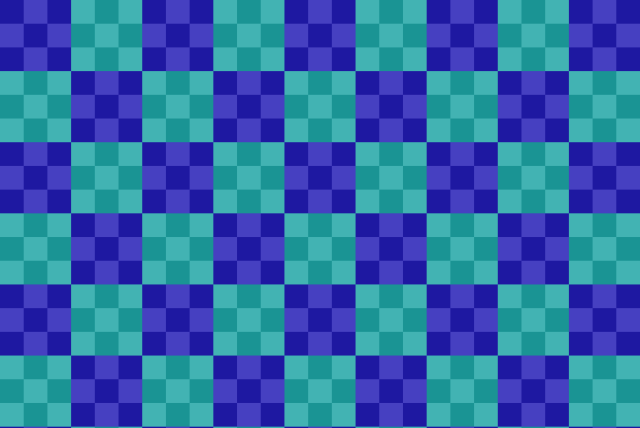
Reproduce this pattern procedurally as a WebGL 2 fragment shader.

```glsl
#version 300 es
precision highp float;
// Checkerboard of blue and teal tiles, each split into a finer 3 by 3 check.

uniform vec2 u_resolution;
out vec4 fragColor;

const float TILES_ACROSS = 9.0;
const float CHECKS_PER_TILE = 3.0;

const vec3 BLUE_DARK  = vec3(0.118, 0.094, 0.631);
const vec3 BLUE_LIGHT = vec3(0.275, 0.251, 0.757);
const vec3 TEAL_DARK  = vec3(0.102, 0.580, 0.580);
const vec3 TEAL_LIGHT = vec3(0.259, 0.702, 0.702);

// Smoothed square waves: +1 on even cells, -1 on odd cells.
vec2 squareWave(vec2 p, float pixel) {
  vec2 edgeDistance = 0.5 - abs(mod(p + 0.5, 2.0) - 1.0);
  return clamp(2.0 * edgeDistance / pixel, -1.0, 1.0);
}

// Checkerboard of unit cells: 0 on even cells, 1 on odd cells.
float checker(vec2 p, float pixel) {
  vec2 wave = squareWave(p, pixel);
  return 0.5 - 0.5 * wave.x * wave.y;
}

void main() {
  // Tile units, counted from the top left corner.
  float pixel = TILES_ACROSS / u_resolution.x;
  vec2 tile = vec2(gl_FragCoord.x, u_resolution.y - gl_FragCoord.y) * pixel;

  // Large check picks the hue, fine check picks the shade.
  float hue = checker(tile, pixel);
  float shade = checker(tile * CHECKS_PER_TILE, pixel * CHECKS_PER_TILE);

  vec3 blue = mix(BLUE_DARK, BLUE_LIGHT, shade);
  vec3 teal = mix(TEAL_DARK, TEAL_LIGHT, shade);
  fragColor = vec4(mix(blue, teal, hue), 1.0);
}
```
